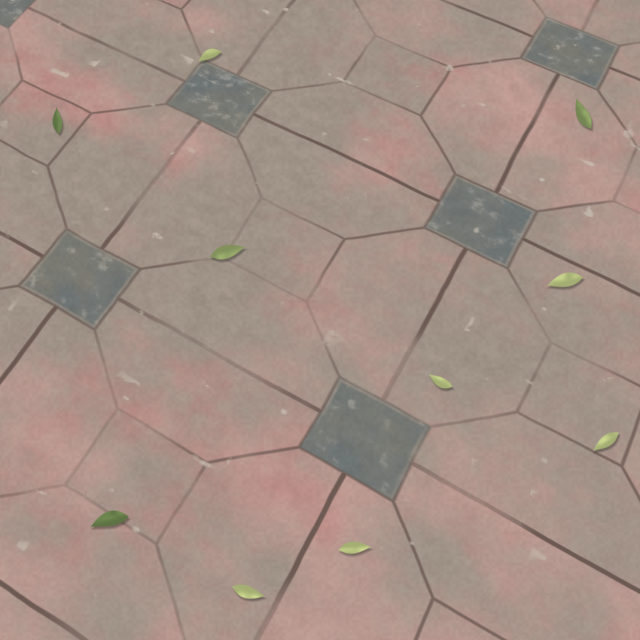
A WebGL 2 fragment shader for this texture:

```glsl
#version 300 es
precision highp float;
// Worn pink paving with grey corner squares, seen at a slant, with a few fallen leaves.

#define GREY_HALF 0.146     // half side of grey squares, in lattice units
#define PINK_HALF 0.153     // half side of the small pink squares
#define EDGE_JOINT 0.0075   // half width of the long straight joints
#define THIN_JOINT 0.0048   // half width of the other joints
#define WOBBLE 0.014        // unevenness of the joints
#define LEAF_GRID 4.0       // leaf cells across the canvas
#define LEAF_CHANCE 0.75
#define LEAF_SIZE vec2(0.030, 0.011)

uniform vec2 u_resolution;
out vec4 fragColor;

const vec3 PINK = vec3(0.745, 0.605, 0.575);
const vec3 ROSE = vec3(0.730, 0.520, 0.505);
const vec3 DUST = vec3(0.620, 0.570, 0.525);
const vec3 SLATE = vec3(0.430, 0.455, 0.455);
const vec3 OLIVE = vec3(0.500, 0.490, 0.450);
const vec3 JOINT = vec3(0.410, 0.340, 0.310);
const vec3 PALE = vec3(0.800, 0.760, 0.710);
const vec3 LEAF_LIGHT = vec3(0.700, 0.740, 0.490);
const vec3 LEAF_DARK = vec3(0.400, 0.490, 0.290);
const vec3 LEAF_DRY = vec3(0.520, 0.370, 0.300);

// Ground plane: lattice coordinates to canvas, y downwards.
const mat3 GROUND = mat3(0.3457, 0.1625, -0.084,
                         -0.2319, 0.2310, -0.116,
                         0.3424, 0.1523, 1.0);

float hash(vec2 p) {
    vec3 q = fract(p.xyx * 0.1031);
    q += dot(q, q.yzx + 33.33);
    return fract((q.x + q.y) * q.z);
}

float noise(vec2 p) {
    vec2 i = floor(p), f = fract(p);
    f *= f * (3.0 - 2.0 * f);
    return mix(mix(hash(i), hash(i + vec2(1, 0)), f.x),
               mix(hash(i + vec2(0, 1)), hash(i + vec2(1, 1)), f.x), f.y);
}

float fbm(vec2 p) {
    float sum = 0.0, amp = 0.533;
    for (int k = 0; k < 4; k++) {
        sum += amp * noise(p);
        p = mat2(1.6, 1.2, -1.2, 1.6) * p + 7.3;
        amp *= 0.5;
    }
    return sum;
}

float stroke(float d, float halfWidth, float blur) {
    return 1.0 - smoothstep(halfWidth - blur, halfWidth + blur, abs(d));
}

vec3 paving(vec2 uv, vec2 p, float blur) {
    vec2 f = uv - round(uv), a = abs(f);
    float grey = max(a.x, a.y) - GREY_HALF;
    float pink = 0.5 - min(a.x, a.y) - PINK_HALF;

    // One id per stone: grey square, pink square or the slab beside an edge
    vec2 slab = a.x > a.y ? vec2(floor(uv.x) + 0.5, round(uv.y) + 0.25 * sign(f.y))
                          : vec2(round(uv.x) + 0.25 * sign(f.x), floor(uv.y) + 0.5);
    vec2 id = grey < 0.0 ? round(uv) : pink < 0.0 ? floor(uv) + 0.5 : slab;
    float tone = hash(id * 4.0 + 19.0);

    // Pink stone with rosy patches under grey dust
    float blotch = fbm(uv * 3.2 + 4.0), fine = fbm(uv * 26.0), grain = noise(p * 210.0);
    float trodden = exp(-10.0 * dot(p - vec2(0.36, 0.64), p - vec2(0.36, 0.64)));
    float dirt = smoothstep(0.25, 0.8, blotch + 0.3 * trodden + 0.22 * (tone - 0.5) + 0.25 * (fine - 0.5));
    float rosy = smoothstep(0.48, 0.8, fbm(uv * 4.5 + 31.0) + (pink < 0.0 ? 0.12 : 0.0));
    vec3 stone = mix(mix(PINK, ROSE, 0.65 * rosy), DUST, dirt);

    // Grey squares with stains and a dusty rim
    vec3 slate = mix(SLATE, OLIVE, clamp(0.65 * tone + 1.5 * (fbm(uv * 9.0 + 11.0) - 0.5), 0.0, 1.0));
    slate = mix(slate, PALE, 0.3 * smoothstep(0.6, 0.85, fine));
    slate = mix(slate, DUST, 0.6 * stroke(grey + 0.008, 0.006, 0.005) * smoothstep(0.4, 0.6, blotch));
    vec3 col = mix(stone, slate, smoothstep(blur, -blur, grey));
    col *= 1.0 + 0.10 * (fine - 0.5) + 0.05 * (grain - 0.5);

    // Joints, partly filled with dust
    float straight = stroke(min(a.x, a.y), EDGE_JOINT, blur) * step(0.0, grey);
    float slant = stroke((a.x - a.y) * 0.707, THIN_JOINT, blur) * step(0.0, min(grey, pink));
    float rims = max(stroke(pink, THIN_JOINT, blur), 0.8 * stroke(grey, THIN_JOINT, blur));
    float open = mix(0.3, 1.0, smoothstep(0.3, 0.6, fbm(uv * 2.3 + 53.0)));
    float joint = max(0.95 * straight, 0.75 * max(slant, rims)) * open;
    col = mix(col, JOINT, joint);

    // Scattered pale chips
    return mix(col, PALE, 0.7 * smoothstep(0.9, 0.98, noise(uv * 17.0 + 3.0)) * smoothstep(0.5, 0.65, fine));
}

float leafShape(vec2 q, vec2 size, float bend) {
    float t = q.x / size.x;
    float width = size.y * (1.0 - t * t) * (1.0 + 0.3 * clamp(t, -1.0, 1.0));
    return abs(q.y + bend * size.x * (t * t - 0.4)) - width;
}

vec3 addLeaf(vec3 col, vec2 p, float blur) {
    vec2 cell = floor(p * LEAF_GRID), seed = cell + 41.0;
    if (hash(seed) > LEAF_CHANCE) return col;
    vec2 centre = (cell + 0.2 + 0.6 * vec2(hash(seed + 5.2), hash(seed + 9.7))) / LEAF_GRID;
    float angle = 6.2832 * hash(seed + 17.4), kind = hash(seed + 23.1), c = cos(angle), s = sin(angle);
    mat2 turn = mat2(c, -s, s, c);
    bool dry = kind > 0.88;
    vec2 size = dry ? LEAF_SIZE * vec2(1.5, 0.6) : LEAF_SIZE * mix(0.65, 1.1, hash(seed + 3.9));
    float bend = dry ? 0.4 : 0.5 * (hash(seed + 13.8) - 0.5);
    vec2 q = turn * (p - centre);
    float shadow = leafShape(turn * (p - centre + vec2(-0.002, 0.004)), size, bend);
    vec3 leaf = dry ? LEAF_DRY : mix(LEAF_LIGHT, LEAF_DARK, smoothstep(0.2, 0.8, kind));
    leaf *= 0.92 + 0.25 * smoothstep(-0.5, 0.5, q.y / size.y) * noise(p * 90.0);
    col *= 1.0 - 0.3 * smoothstep(0.003, -0.003, shadow);
    return mix(col, leaf, smoothstep(blur, -blur, leafShape(q, size, bend)));
}

void main() {
    vec2 p = gl_FragCoord.xy / u_resolution;
    vec3 ground = inverse(GROUND) * vec3(p.x, 1.0 - p.y, 1.0);
    vec2 uv = ground.xy / ground.z;
    vec2 pixel = fwidth(uv);
    float blur = max(0.0035, 0.8 * max(pixel.x, pixel.y));
    uv += WOBBLE * (vec2(fbm(uv * 5.0), fbm(uv * 5.0 + 70.0)) - 0.5);
    vec3 col = paving(uv, p, blur);
    fragColor = vec4(addLeaf(col, p, max(0.0012, 1.0 / u_resolution.y)), 1.0);
}
```
